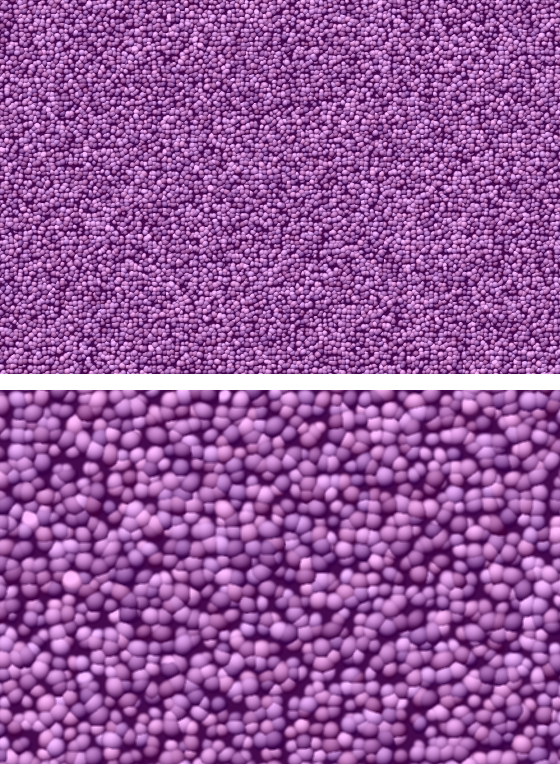
Top, the full canvas; bottom, a detail of the centre.
Write a Shadertoy shader that draws this texture.

```glsl
// A packed bed of fine purple grains lit from above, with thin dark crevices.
// Jittered cells each hold one squashed dome; the highest dome wins and is
// shaded by slope, depth and its own tone, then averaged over a footprint.

#define ROWS 81.0          // grain cells per canvas height
#define JITTER 0.74        // scatter of grains in their cells
#define RADIUS_MIN 0.54    // in cells
#define RADIUS_MAX 0.84
#define RELIEF 1.00        // strength of the directional shading
#define BASE_TONE -0.10
#define TONE_SPREAD 0.46   // brightness range from grain to grain
#define GLINT_SHARE 0.03   // share of extra pale grains
#define CREVICE_TONE 0.30  // light left at the bottom of a crevice
#define SOFTNESS 0.0026    // footprint in canvas heights
#define SHADOW vec3(0.24, 0.00, 0.27)
#define PALE vec3(0.94, 0.68, 0.96)

vec3 hash3(vec2 p) {
    vec3 q = fract(p.xyx * vec3(0.1031, 0.1030, 0.0973));
    q += dot(q, q.yxz + 33.33);
    return fract((q.xxy + q.yzz) * q.zyx);
}

// Colour of a dome at offset q (in radii), given squared rim distance and height
vec3 shadeGrain(vec2 q, float rim2, float height, vec3 traits) {
    const vec3 toLight = vec3(-0.20, 0.55, 0.81);
    vec3 normal = normalize(vec3(q, sqrt(1.0 - rim2) + 0.02));
    float tone = BASE_TONE + RELIEF * max(dot(normal, toLight), 0.0);
    tone += TONE_SPREAD * (traits.x - 0.5);
    tone += 0.25 * step(1.0 - GLINT_SHARE, traits.y);

    // Less light reaches the rims and the low places
    tone *= 1.0 - 0.35 * smoothstep(0.6, 1.0, sqrt(rim2));
    tone *= mix(CREVICE_TONE, 1.0, smoothstep(0.1, 0.6, height));

    vec3 tint = vec3(0.045, 0.0, -0.035) * (traits.z - 0.5);
    return mix(SHADOW, PALE, clamp(tone, 0.0, 1.08)) + tint;
}

// Topmost grain at p, measured in cells
vec3 grainBed(vec2 p) {
    vec2 home = floor(p);
    vec2 topOffset = vec2(0.0), topCell = home;
    float topRim2 = 1.0, top = -1.0;

    for (int y = -1; y <= 1; y++)
    for (int x = -1; x <= 1; x++) {
        vec2 cell = home + vec2(x, y);
        vec3 place = hash3(cell + 19.0);
        vec3 form = hash3(cell + 271.0);
        float radius = mix(RADIUS_MIN, RADIUS_MAX, place.z);
        vec2 center = cell + 0.5 + JITTER * (place.xy - 0.5);
        vec2 q = (p - center) / radius;

        // Squash the outline along a random axis
        float angle = 6.2832 * form.x;
        float along = dot(q, vec2(cos(angle), sin(angle)));
        float round2 = dot(q, q);
        float rim2 = round2 + 0.8 * form.y * (along * along - 0.5 * round2);
        if (rim2 < 1.0) {
            float height = radius * sqrt(1.0 - rim2) + 0.22 * form.z;
            if (height > top) {
                top = height;
                topOffset = q;
                topRim2 = rim2;
                topCell = cell;
            }
        }
    }
    if (top < 0.0) return mix(SHADOW, PALE, 0.05);
    return shadeGrain(topOffset, topRim2, top, hash3(topCell + 613.0));
}

void mainImage(out vec4 fragColor, in vec2 fragCoord) {
    vec2 uv = fragCoord / iResolution.y;
    float footprint = max(SOFTNESS, 0.9 / iResolution.y);

    // Average a 3 x 3 set of samples for smooth edges
    vec3 color = vec3(0.0);
    for (int j = -1; j <= 1; j++)
    for (int i = -1; i <= 1; i++) {
        vec2 shift = vec2(i, j) * footprint / 3.0;
        color += grainBed((uv + shift) * ROWS) / 9.0;
    }
    fragColor = vec4(clamp(color, 0.0, 1.0), 1.0);
}
```
